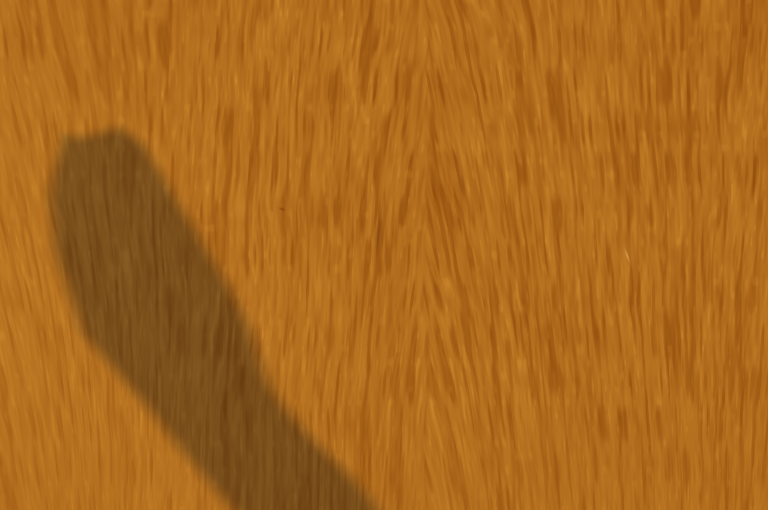
A Shadertoy shader for this texture:

```glsl
// Warm oak veneer with a central seam and a soft forearm-shaped shadow.

float hash(vec2 p) {
    vec3 q = fract(vec3(p.xyx) * 0.1031);
    q += dot(q, q.yzx + 33.33);
    return fract((q.x + q.y) * q.z);
}

float noise(vec2 p) {
    vec2 i = floor(p), f = fract(p);
    f = f * f * (3.0 - 2.0 * f);
    return mix(mix(hash(i), hash(i + vec2(1, 0)), f.x),
               mix(hash(i + vec2(0, 1)), hash(i + vec2(1, 1)), f.x), f.y);
}

// Fibre tone around zero; lean is the sideways drift per unit downwards.
float grain(vec2 p, float lean) {
    float across = p.x - lean * (p.y - 0.4) + 0.010 * noise(p * vec2(5.0, 5.0))
                 + 0.004 * noise(p * vec2(22.0, 15.0));
    float broad = noise(vec2(across * 40.0, p.y * 3.0)) - 0.5;
    float fibre = noise(vec2(across * 125.0 + 9.0, p.y * 11.0)) - 0.5;
    float fine = noise(vec2(across * 230.0 + 40.0, p.y * 32.0)) - 0.5;
    float pore = smoothstep(0.52, 0.85, noise(vec2(across * 135.0 + 71.0, p.y * 12.0)));
    float fleck = smoothstep(0.7, 0.95, noise(vec2(across * 160.0 + 23.0, p.y * 38.0)));
    return 0.12 * broad + 0.50 * fibre + 0.46 * fine - 0.50 * pore + 0.28 * fleck + 0.09;
}

// Soft elongated mark of the given half size, slanted by lean.
float streak(vec2 p, vec2 centre, vec2 halfSize, float lean) {
    vec2 d = p - centre;
    d.x -= lean * d.y;
    d /= halfSize;
    return exp(-dot(d, d));
}

// Signed distance estimate to the cast shadow, negative inside.
float armShadow(vec2 p) {
    float y = p.y;
    float dip = (y - 0.765) / 0.1;
    float right = 0.273 + 0.6 * (y - 0.27) - 0.035 * exp(-dip * dip)
                + 0.03 * smoothstep(0.85, 1.0, y);
    float bulge = min(y, 0.55) - 0.4;
    float left = 0.098 + 1.5 * bulge * bulge
               + 0.3 * max(y - 0.55, 0.0) + 0.54 * max(y - 0.654, 0.0);
    left += 0.010 * (noise(vec2(y * 16.0, 3.0)) - 0.5);
    float top = 0.268 - 0.10 * (p.x - 0.12) + 0.004 * sin(p.x * 48.0);
    float corner = 0.257 + 0.74 * (p.x - 0.245);
    float sides = max(left - p.x, p.x - right) * 0.85;
    return max(sides, max(top - y, (corner - y) * 0.8));
}

void mainImage(out vec4 fragColor, in vec2 fragCoord) {
    // Height is one unit; y runs downwards from the top edge.
    vec2 p = fragCoord / iResolution.y;
    p.y = 1.0 - p.y;

    // Fibres fan out on each side of the seam.
    float leanLeft = mix(0.2, -0.04, smoothstep(0.0, 0.42, p.x))
                   - 0.07 * smoothstep(0.6, 0.84, p.x);
    float leanRight = mix(0.20, 0.06, smoothstep(0.84, 1.2, p.x))
                    - 0.12 * smoothstep(1.25, 1.5, p.x);
    float seamX = 0.835 + 0.012 * (noise(vec2(p.y * 12.0, 8.0)) - 0.5);
    float side = smoothstep(-0.008, 0.008, p.x - seamX);
    float fibres = mix(grain(p, leanLeft), grain(p + vec2(0.03, 0.0), leanRight), side);

    // Focus is sharpest in the middle and fades to the lower left.
    float focus = mix(0.7, 1.0, smoothstep(0.0, 0.6, p.x))
                * mix(1.0, 0.75, smoothstep(0.65, 1.0, p.y));
    float tone = 0.58 + fibres * focus;

    // Broad light: glow on the left, dark seam, dim right side.
    float seamDistance = (p.x - 0.82) / 0.13;
    tone += 0.12 * smoothstep(0.8, 0.1, p.x) * smoothstep(0.0, 0.35, p.y);
    tone -= 0.15 * exp(-seamDistance * seamDistance) * smoothstep(0.9, 0.1, p.y);
    tone -= 0.08 * smoothstep(1.15, 1.5, p.x);
    tone += 0.12 * side * smoothstep(0.7, 0.82, p.y) * smoothstep(1.0, 0.85, p.x);
    tone += 0.06 * (noise(p * vec2(5.0, 3.0) + 17.0) - 0.5);
    vec3 colour = mix(vec3(0.62, 0.35, 0.075), vec3(0.75, 0.48, 0.145), tone);

    // Small flaws in the surface.
    float darkMarks = streak(p, vec2(0.742, 0.46), vec2(0.003, 0.045), -0.08)
                    + 0.6 * streak(p, vec2(0.908, 0.36), vec2(0.003, 0.025), 0.15)
                    + 0.9 * streak(p, vec2(0.553, 0.41), vec2(0.004, 0.003), 0.8);
    colour = mix(colour, vec3(0.42, 0.19, 0.04), 0.55 * min(darkMarks, 1.0));
    float scratch = streak(p, vec2(1.23, 0.502), vec2(0.002, 0.011), 0.35);
    colour = mix(colour, vec3(0.88, 0.68, 0.36), 0.7 * scratch);

    // Cast shadow with a penumbra that widens downwards.
    float softness = mix(0.016, 0.027, p.y);
    float shadow = 1.0 - smoothstep(-softness, softness, armShadow(p));
    colour *= mix(vec3(1.0), vec3(0.675, 0.70, 0.84), shadow);

    fragColor = vec4(colour, 1.0);
}
```
